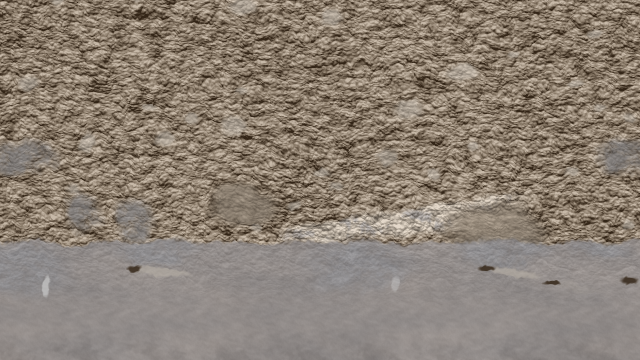
Write a Shadertoy shader that draws this texture.

```glsl
// Weathered crumbly earthen wall above a worn grey plaster plinth.
#define DARK vec3(0.2, 0.145, 0.09)
#define MID vec3(0.535, 0.475, 0.405)
#define LIGHT vec3(0.78, 0.725, 0.66)
#define PLASTER vec3(0.57, 0.547, 0.538)
#define SLATE vec3(0.535, 0.535, 0.55)
#define CHALK vec3(0.72, 0.69, 0.65)
#define GRAIN 30.0
#define RELIEF 1.45
#define PLINTH_TOP 0.327
#define LIGHT_STEP 0.0035

// Each entry holds centre.xy and radius.xy in canvas heights.
const vec4 SLATES[9] = vec4[9](
    vec4(0.07, 0.56, 0.1, 0.055), vec4(1.73, 0.56, 0.09, 0.055),
    vec4(0.375, 0.395, 0.06, 0.075), vec4(0.23, 0.41, 0.05, 0.06),
    vec4(1.0, 0.265, 0.17, 0.075), vec4(0.43, 0.3, 0.13, 0.04),
    vec4(0.07, 0.25, 0.14, 0.09), vec4(1.39, 0.3, 0.15, 0.045),
    vec4(1.67, 0.305, 0.09, 0.03));
const vec4 CHALKS[10] = vec4[10](
    vec4(0.65, 0.65, 0.045, 0.033), vec4(1.075, 0.56, 0.03, 0.03),
    vec4(1.135, 0.695, 0.045, 0.03), vec4(1.285, 0.795, 0.05, 0.027),
    vec4(0.675, 0.985, 0.045, 0.03), vec4(0.92, 0.95, 0.03, 0.025),
    vec4(0.24, 0.605, 0.025, 0.03), vec4(0.455, 0.615, 0.032, 0.022),
    vec4(0.9, 0.52, 0.028, 0.014), vec4(0.08, 0.77, 0.035, 0.025));
const vec4 HOLLOWS[4] = vec4[4](
    vec4(0.95, 0.84, 0.05, 0.025), vec4(1.19, 0.77, 0.055, 0.025),
    vec4(0.29, 0.765, 0.045, 0.03), vec4(0.42, 0.965, 0.05, 0.025));
const vec4 CHIPS[4] = vec4[4](
    vec4(0.377, 0.254, 0.025, 0.01), vec4(1.352, 0.254, 0.027, 0.01),
    vec4(1.532, 0.212, 0.024, 0.008), vec4(1.745, 0.219, 0.028, 0.012));

vec2 hash2(vec2 p) {
    vec3 q = fract(vec3(p.xyx) * vec3(0.1031, 0.103, 0.0973));
    q += dot(q, q.yzx + 33.33);
    return fract((q.xx + q.yz) * q.zy);
}

// Cellular noise: distance to the nearest point and that cell's random value.
vec2 cells(vec2 p) {
    vec2 base = floor(p), best = vec2(9, 0);
    for (int j = -1; j <= 1; j++)
    for (int i = -1; i <= 1; i++) {
        vec2 id = base + vec2(i, j), r = hash2(id);
        float d = length(id + r - p);
        if (d < best.x) best = vec2(d, fract(r.x * 7.3 + r.y * 3.7));
    }
    return best;
}

// Layered, rotated sines that warp one another.
float waves(vec2 p) {
    float sum = 0.0, amp = 0.5;
    for (int i = 0; i < 5; i++) {
        sum += amp * sin(p.x + 1.7 * sin(p.y)) * cos(0.8 * p.y + sum);
        p = mat2(1.33, 1.12, -1.12, 1.33) * p + 2.3;
        amp *= 0.68;
    }
    return sum;
}

float blob(vec2 p, vec4 b) {
    return 1.0 - smoothstep(0.55, 1.15, length((p - b.xy) / b.zw));
}

// Crumbs of three sizes, each layer turned to hide its grid.
float crumbHeight(vec2 p) {
    float h = 0.0, amp = 0.72, freq = GRAIN;
    p = mat2(0.98, 0.2, -0.2, 0.98) * p * vec2(0.66, 1);
    for (int i = 0; i < 3; i++) {
        h += amp * (1.0 - cells(p * freq + 17.0).x);
        p = mat2(0.94, -0.34, 0.34, 0.94) * p;
        amp *= 0.7;
        freq *= 2.1;
    }
    return h;
}

void mainImage(out vec4 fragColor, in vec2 fragCoord) {
    vec2 p = fragCoord / iResolution.y;
    vec2 wobble = vec2(waves(p * 31.0), waves(p * 34.0 + 9.0));
    vec2 drift = vec2(waves(p * 13.0 + 5.0), waves(p * 12.0 + 2.0));
    vec2 q = p + 0.011 * wobble, s = q + 0.018 * drift;
    float broad = waves(p * vec2(7, 9) + 4.0);
    float fine = waves(p * vec2(95, 120));

    // Region masks
    float slate = 0.0, chalk = 0.0, hollow = 0.0, chip = 0.0, lip = 0.0;
    for (int i = 0; i < 9; i++) slate = max(slate, blob(s, SLATES[i]));
    for (int i = 0; i < 10; i++) chalk = max(chalk, blob(q, CHALKS[i]));
    for (int i = 0; i < 4; i++) {
        hollow = max(hollow, blob(q, HOLLOWS[i]));
        chip = max(chip, blob(p + 0.009 * wobble, CHIPS[i]));
        vec2 d = q - CHIPS[i].xy - vec2(0.07, -0.01);
        lip = max(lip, (i < 2 ? 1.0 : 0.3) * blob(d + vec2(0, 0.12 * d.x), vec4(0, 0, 0.085, 0.013)));
    }
    slate *= clamp(0.8 + 0.5 * wobble.y + 0.3 * fine, 0.0, 1.0);
    float plinth = 1.0 - smoothstep(-0.006, 0.006, q.y + 0.008 * drift.x - PLINTH_TOP);
    float rise = max(p.x - 0.79, 0.0);
    float ledge = smoothstep(0.74, 0.86, q.x) * (1.0 - smoothstep(1.36, 1.5, q.x))
        * smoothstep(-0.012, 0.012, q.y - 0.325 - 0.07 * rise)
        * (1.0 - smoothstep(-0.01, 0.01, q.y - 0.368 - 0.15 * rise));
    vec2 speck = cells(q * vec2(10, 14));
    float dots = 1.0 - smoothstep(0.1, 0.25, speck.x);
    chalk = max(chalk, step(0.86, speck.y) * dots);
    hollow = max(hollow, step(speck.y, 0.16) * dots * smoothstep(0.4, 0.7, p.y));
    float slab = max(blob(s, vec4(0.68, 0.425, 0.1, 0.06)), blob(s, vec4(1.38, 0.36, 0.15, 0.085)));
    float crack = exp(-14.0 * abs(waves(p * vec2(17, 46) + drift))) * smoothstep(-0.3, 0.4, drift.y);

    // Crumbly wall lit from above
    vec2 g = p + 0.005 * wobble + 0.01 * drift;
    float h = crumbHeight(g);
    float slope = h - crumbHeight(g + vec2(-0.3, 1) * LIGHT_STEP);
    float rough = 1.0 - 0.6 * max(max(slate, slab), 0.8 * chalk);
    float tone = 0.52 + rough * (RELIEF * slope + 0.5 * (h - 0.84) + 0.12 * fine - 0.22 * crack)
        + 0.06 * broad - 0.22 * hollow + 0.1 * ledge - 0.5 * slab * (1.0 - slab);
    tone -= 0.08 * smoothstep(0.4, 0.0, p.x) * smoothstep(0.6, 1.0, p.y);
    tone = clamp(tone, 0.0, 1.0);
    vec3 wall = mix(DARK, MID, min(2.0 * tone, 1.0));
    wall = mix(wall, LIGHT, max(2.0 * tone - 1.0, 0.0));
    float shade = 0.6 + 0.75 * tone;
    wall = mix(wall, SLATE * shade * 0.88, 0.7 * slate);
    wall = mix(wall, vec3(0.55, 0.51, 0.46) * shade, 0.6 * slab);
    wall = mix(wall, CHALK * shade, 0.6 * chalk);
    vec3 rubble = mix(CHALK, SLATE, smoothstep(0.1, 0.6, wobble.x));
    wall = mix(wall, rubble * shade, 0.6 * ledge * (1.0 - slab));

    // Smooth plinth with slate stains near its top
    float smear = waves(p * vec2(10, 24) + 7.0);
    vec3 plaster = PLASTER + 0.02 * broad + 0.025 * fine + vec3(0.03, 0.025, 0.02) * smear;
    plaster = mix(plaster, SLATE + 0.06 * wobble.y + 0.03 * fine, 0.75 * slate);
    plaster += 0.2 * slope * smoothstep(0.08, 0.33, p.y);
    plaster -= 0.04 * smoothstep(0.1, 0.0, p.y) * smoothstep(-0.3, 0.5, wobble.x);

    // Chipped edges and two pale drips
    vec3 col = mix(wall, plaster, plinth);
    col = mix(col, CHALK, 0.6 * lip);
    col = mix(col, DARK, 0.85 * chip);
    float drip = max(blob(q, vec4(0.127, 0.208, 0.011, 0.03)), 0.6 * blob(q, vec4(1.097, 0.212, 0.01, 0.024)));
    col = mix(col, vec3(0.78), 0.75 * drip);
    fragColor = vec4(clamp(col, 0.0, 1.0), 1.0);
}
```
